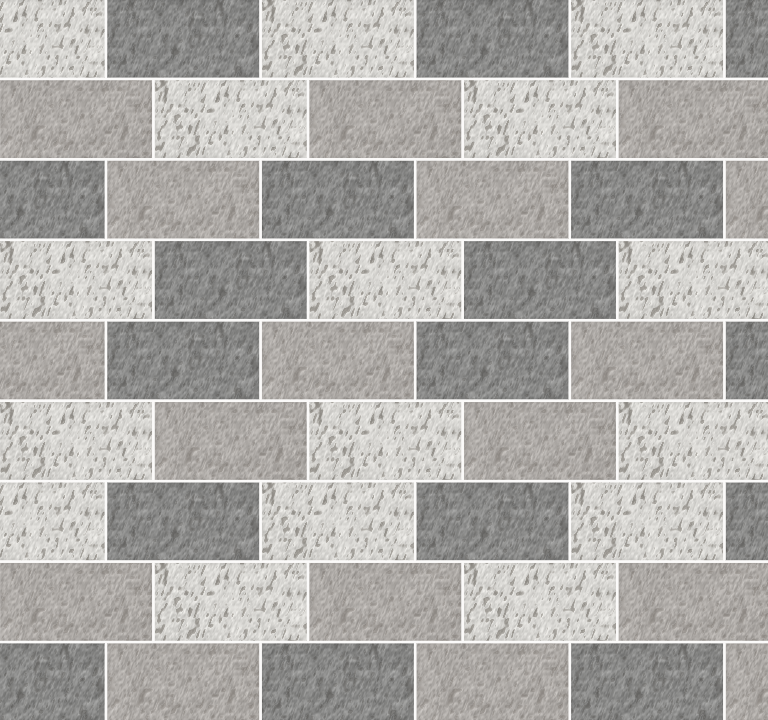
This texture is drawn by a WebGL 1 fragment shader. Its source:

```glsl
precision highp float;
uniform vec2 u_resolution;

float hash(vec2 p) {
  return fract(sin(dot(p, vec2(127.1, 311.7))) * 43758.5453);
}

float noise(vec2 p) {
  vec2 i = floor(p), f = fract(p);
  f = f * f * (3.0 - 2.0 * f);
  return mix(mix(hash(i), hash(i + vec2(1.0, 0.0)), f.x),
             mix(hash(i + vec2(0.0, 1.0)), hash(i + vec2(1.0, 1.0)), f.x), f.y);
}

// Tone order over six rows: 0 light, 1 warm grey, 2 dark
float brickTone(float row, float column) {
  float r = mod(row, 6.0), c = mod(column, 2.0);
  return r < 3.5 ? mod(r - c + 3.0, 3.0) : 5.0 - r + c;
}

vec3 stone(vec2 q, float tone) {
  float light = 1.0 - step(0.5, tone);
  float dark = step(1.5, tone);

  // Grain leans to the right and is stretched upward
  vec2 s = vec2(q.x + 0.35 * q.y, q.y) + tone * 17.0;
  float fine = noise(s * vec2(58.0, 30.0)) - 0.5;
  float grain = noise(s * vec2(32.0, 15.0) + 5.0);
  float relief = grain - noise((s + vec2(0.018, 0.025)) * vec2(32.0, 15.0) + 5.0);
  float cloud = noise(s * 5.0 + 9.0) - 0.5;

  vec3 color = mix(vec3(0.69, 0.675, 0.66), vec3(0.85, 0.845, 0.83), light);
  color = mix(color, vec3(0.545, 0.545, 0.54), dark);
  color += 0.13 * fine + 0.10 * relief + 0.04 * cloud;

  // Dark flecks, strongest on the light stone
  float fleck = smoothstep(0.62, 0.88, grain + 0.25 * fine);
  color -= fleck * mix(0.12, 0.27, light) * vec3(0.97, 1.0, 1.03);

  // Shallow rounded lumps on the dark stone
  float lump = noise(q * 11.0 + 3.0) - noise(q * 11.0 + vec2(3.25, 3.35));
  return color + dark * 0.12 * lump;
}

void main() {
  float rowsHigh = 8.95;
  vec2 p = vec2(gl_FragCoord.x, u_resolution.y - gl_FragCoord.y)
         * rowsHigh / u_resolution.y;
  float pixel = rowsHigh / u_resolution.y;

  // Running bond with alternate rows shifted by about a third
  vec2 size = vec2(1.922, 1.0);
  p.y += 0.019;
  float row = floor(p.y);
  p.x += mix(0.605, 0.015, mod(row, 2.0));
  float column = floor(p.x / size.x);
  vec2 local = p - vec2(column, row) * size;

  vec2 toEdge = min(local, size - local);
  float edge = min(toEdge.x, toEdge.y);
  float face = smoothstep(-0.6 * pixel, 0.6 * pixel, edge - 0.017);

  // Slightly worn rim, then the pale joint
  vec3 color = stone(local, brickTone(row, column));
  color -= 0.035 * (1.0 - smoothstep(0.02, 0.06, edge));
  color = mix(vec3(0.985, 0.98, 0.975), color, face);
  gl_FragColor = vec4(clamp(color, 0.0, 1.0), 1.0);
}
```
